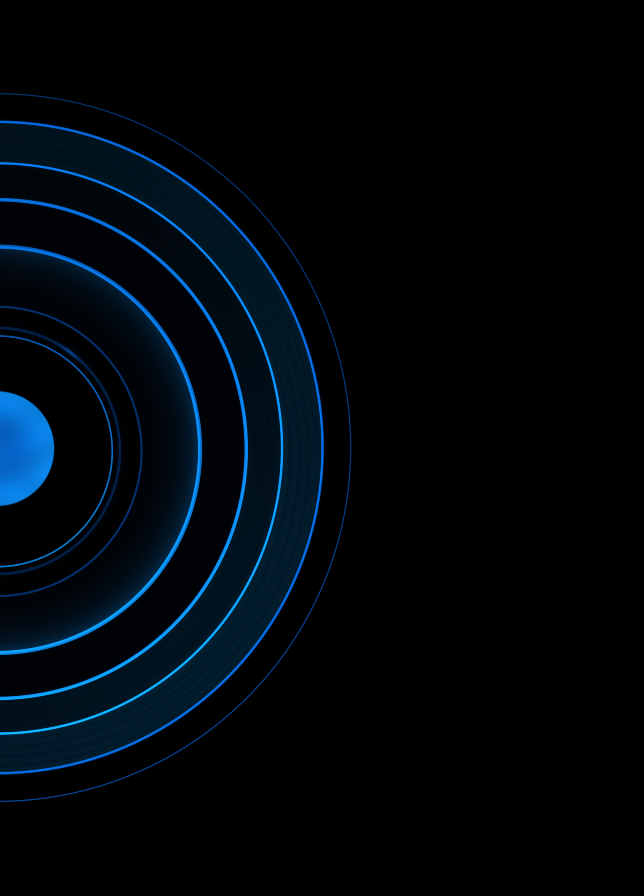
Write a Shadertoy shader that draws this background.

```glsl
// Signed distance to a circle centred near the left edge
float circle(vec2 p, float centerY, float radius) {
    return length(p - vec2(-0.0035, centerY)) - radius;
}

// Antialiased line that keeps its energy when thinner than a pixel
float line(float d, float width) {
    float px = 1.0 / iResolution.y;
    float w = max(width, px);
    return smoothstep(0.5 * w + 0.6 * px, 0.5 * w - 0.6 * px, abs(d)) * width / w;
}

// Bright rim with a faint halo
float rim(float d, float width) {
    return line(d, width) + 0.16 * exp(-abs(d) / 0.0018);
}

float inside(float d) {
    float px = 1.0 / iResolution.y;
    return smoothstep(px, -px, d);
}

void mainImage(out vec4 fragColor, in vec2 fragCoord) {
    vec2 p = fragCoord / iResolution.y;
    vec2 q = p - vec2(-0.0035, 0.5);
    float r = length(q);
    float angle = atan(q.y, q.x);
    float lower = 0.5 - 0.5 * sin(angle);
    float lowerRight = 0.5 + 0.5 * cos(angle + 0.75);

    float outer = circle(p, 0.5005, 0.3949);
    float edge = circle(p, 0.5005, 0.3636);
    float middle = circle(p, 0.4995, 0.3182);
    float inner = circle(p, 0.4988, 0.2783);
    float bowl = circle(p, 0.498, 0.2268);
    float groove = circle(p, 0.4962, 0.1614);
    float soft = circle(p, 0.4967, 0.1373);
    float fine = circle(p, 0.4963, 0.1288);
    float disc = circle(p, 0.4993, 0.0640);

    // Dark glass bands with faint concentric brushing
    float brushing = 1.0 + 0.07 * sin(r * 610.0 + 2.0 * sin(angle * 3.0))
                         + 0.05 * sin(r * 1130.0 + angle * 5.0);
    float outerBand = inside(edge) * (1.0 - inside(middle));
    float innerBand = inside(middle) * (1.0 - inside(inner));
    vec3 color = vec3(0.006, 0.105, 0.165) * outerBand * brushing * mix(0.55, 1.0, lowerRight);
    color += vec3(0.006, 0.075, 0.125) * innerBand * brushing * mix(0.22, 1.0, lowerRight * lowerRight);
    color += vec3(0.0, 0.006, 0.022) * inside(inner) * (1.0 - inside(bowl));

    // Glow that fades inward from the bowl's rim
    float bowlMask = inside(bowl) * (1.0 - inside(groove));
    float fade = exp(min(bowl, 0.0) / 0.018);
    color += bowlMask * (vec3(0.01, 0.16, 0.27) * fade * mix(0.65, 1.0, lowerRight)
                         + vec3(0.001, 0.008, 0.02));
    color += vec3(0.0, 0.018, 0.045) * inside(groove) * exp(-abs(soft) / 0.005);

    // Luminous rims, brighter toward the bottom
    vec3 deepBlue = vec3(0.015, 0.25, 0.56);
    vec3 brightBlue = mix(vec3(0.02, 0.40, 0.80), vec3(0.05, 0.57, 0.95), lower);
    color += deepBlue * line(outer, 0.0014) * mix(0.75, 1.05, lower);
    color += vec3(0.015, 0.33, 0.72) * rim(edge, 0.0028);
    color += brightBlue * rim(middle, 0.0026);
    color += brightBlue * rim(inner, 0.0038) * 0.95;
    color += brightBlue * rim(bowl, 0.0046) * 0.82;
    color += deepBlue * line(groove, 0.0024) * 0.72;
    color += deepBlue * line(soft, 0.0030) * 0.42;
    color += brightBlue * line(fine, 0.0019) * 0.85;

    // Small glint between the fine rings
    vec2 glint = vec2(angle - 0.92, r - 0.1345) / vec2(0.09, 0.0025);
    color += vec3(0.01, 0.13, 0.27) * exp(-dot(glint, glint));

    // Central disc with a lighter border and gentle mottling
    float mottling = 0.025 * sin(p.x * 95.0 + 2.0 * sin(p.y * 70.0))
                   + 0.020 * sin(p.y * 130.0 - p.x * 60.0);
    vec3 discColor = mix(vec3(0.02, 0.38, 0.76), vec3(0.04, 0.51, 0.90),
                         smoothstep(0.015, 0.062, r));
    color = mix(color, discColor * (1.0 + mottling), inside(disc));

    fragColor = vec4(clamp(color, 0.0, 1.0), 1.0);
}
```
